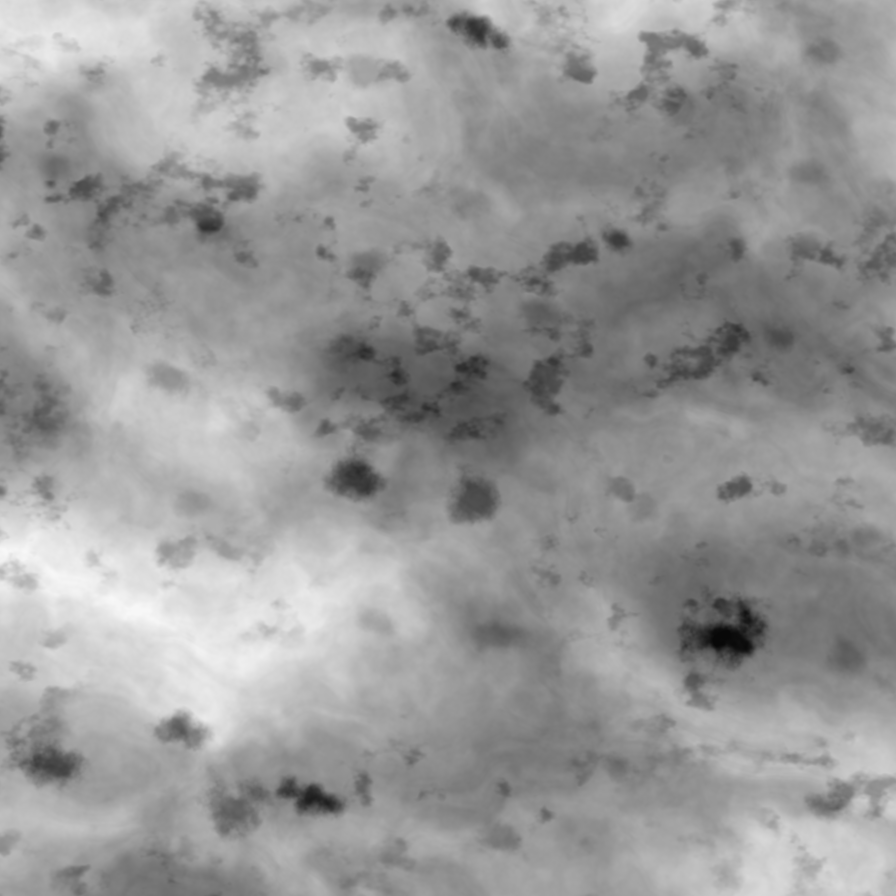
Give the GLSL for this texture, as a three.js fragment shader.

```glsl
// Grey, smoky mottling: soft drifting clouds with fine dark specks and sooty blots.
// Fractal value noise shapes the clouds and specks; a jittered grid scatters
// the blots, whose outlines are roughened by the same noise.

varying vec2 vUv;

float hash(vec2 p) {
  vec3 q = fract(p.xyx * vec3(0.1031, 0.1030, 0.0973));
  q += dot(q, q.yzx + 33.33);
  return fract((q.x + q.y) * q.z);
}

float valueNoise(vec2 p) {
  vec2 cell = floor(p);
  vec2 f = fract(p);
  vec2 w = f * f * f * (f * (f * 6.0 - 15.0) + 10.0);
  float low = mix(hash(cell), hash(cell + vec2(1.0, 0.0)), w.x);
  float high = mix(hash(cell + vec2(0.0, 1.0)), hash(cell + vec2(1.0, 1.0)), w.x);
  return mix(low, high, w.y);
}

// Fractal sum, normalised to 0..1; each octave is turned to hide the lattice.
float fbm(vec2 p, int octaves) {
  float sum = 0.0;
  float total = 0.0;
  float amplitude = 0.5;
  for (int i = 0; i < 7; i++) {
    if (i >= octaves) break;
    sum += amplitude * valueNoise(p);
    total += amplitude;
    amplitude *= 0.52;
    p = mat2(1.6, 1.2, -1.2, 1.6) * p + 17.3;
  }
  return sum / total;
}

// Bright wavy belt with a shaded belt above it.
float belts(vec2 uv, float wobble) {
  float height = uv.y - 0.39 + 0.07 * cos(6.2832 * (uv.x - 0.3)) + 0.16 * wobble;
  float bright = height / 0.08;
  float shaded = (height - 0.16) / 0.085;
  return 0.10 * exp(-bright * bright) - 0.11 * exp(-shaded * shaded);
}

// Ragged oval blots: many faint, a few nearly black.
float blots(vec2 uv, float roughness) {
  vec2 grid = uv * 6.0;
  float darkness = 0.0;
  for (int y = -1; y <= 1; y++) {
    for (int x = -1; x <= 1; x++) {
      vec2 cell = floor(grid) + vec2(float(x), float(y)) + 40.0;
      vec2 jitter = vec2(hash(cell + 3.7), hash(cell + 81.2));
      vec2 offset = grid + 40.0 - cell - 0.1 - 0.8 * jitter;
      float strength = pow(hash(cell + 152.6), 5.0);
      float radius = 0.09 + 0.08 * hash(cell + 27.4) + 0.11 * strength;
      float stretch = mix(1.0, 1.7, hash(cell + 211.9));
      offset.y += 0.15 * offset.x;
      float dist = length(offset * vec2(1.0, stretch)) / radius + 1.5 * roughness;
      float depth = 0.09 + 0.46 * strength;
      darkness = max(darkness, depth * (1.0 - smoothstep(0.15, 1.35, dist)));
    }
  }
  return darkness;
}

void main() {
  // Clouds stretched sideways, tilted down to the right and gently warped
  vec2 drift = vec2(vUv.x, vUv.y + 0.22 * vUv.x);
  vec2 warp = vec2(fbm(drift * 5.0 + 9.1, 4), fbm(drift * 5.0 + 53.8, 4)) - 0.5;
  float clouds = fbm(drift * vec2(3.0, 4.8) + 0.9 * warp + 5.3, 6) - 0.5;
  float tone = 0.69 + 0.78 * clouds + belts(vUv, warp.y);

  // Clumps of fine dark specks, thinning out in some patches
  float grain = fbm(vUv * vec2(24.0, 30.0) + 71.4, 4);
  float patches = smoothstep(0.25, 0.7, fbm(vUv * vec2(5.0, 7.0) + 130.2, 3));
  tone -= 0.26 * patches * smoothstep(0.54, 0.84, grain);

  // Faint powdery grain and sooty blots
  tone += 0.07 * (fbm(vUv * 60.0 + 19.6, 3) - 0.5);
  tone -= blots(vUv, fbm(vUv * 36.0 + 201.7, 4) - 0.5);

  gl_FragColor = vec4(vec3(clamp(tone, 0.03, 0.97)), 1.0);
}
```
